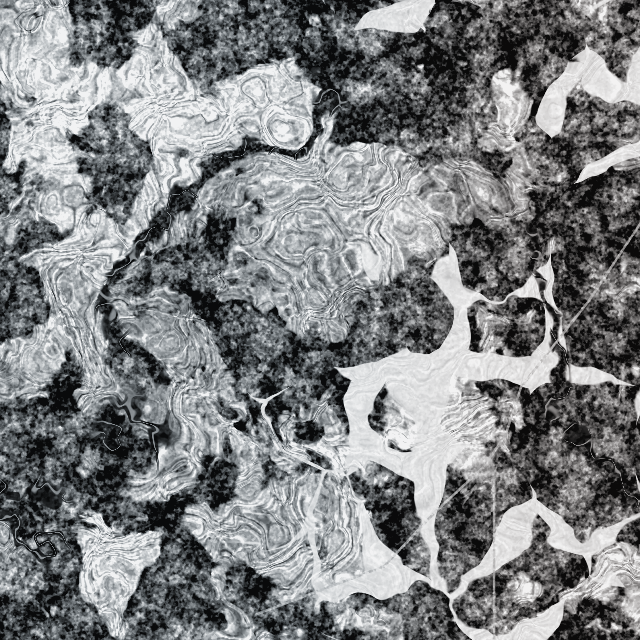
This texture is drawn by a Shadertoy shader. Its source:

```glsl
// Winter land from above: wrinkled snow, grainy forest, branching frozen lakes, dark rivers and roads.

vec3 hash3(vec2 p) {
    vec3 q = fract(p.xyx * vec3(0.1031, 0.1030, 0.0973));
    q += dot(q, q.yxz + 33.33);
    return fract((q.xxy + q.yzz) * q.zyx);
}

// Cellular noise: x = blended cell value, y = nearest distance, z = second nearest
vec3 cells(vec2 p) {
    vec2 home = floor(p);
    float total = 0.0, weights = 0.0, near = 9.0, second = 9.0;
    for (int j = -1; j <= 1; j++)
    for (int i = -1; i <= 1; i++) {
        vec2 cell = home + vec2(i, j);
        vec3 h = hash3(cell + 57.0);
        float d = length(cell + h.xy - p);
        float w = exp(-6.0 * d * d);
        total += w * h.z;
        weights += w;
        second = min(second, max(near, d));
        near = min(near, d);
    }
    return vec3(total / weights, near, second);
}

// Octaves of blended cells, averaging 0.5
float layers(vec2 p, int octaves) {
    float total = 0.0, weights = 0.0, amp = 1.0;
    for (int i = 0; i < octaves; i++) {
        total += amp * cells(p).x;
        weights += amp;
        amp *= 0.56;
        p = mat2(1.64, 1.26, -1.26, 1.64) * p + 17.3;
    }
    return total / weights;
}

// Distance to a chain of segments
float path(vec2 p, vec2 knots[8]) {
    float d = 9.0;
    for (int i = 0; i < 7; i++) {
        vec2 a = p - knots[i], b = knots[i + 1] - knots[i];
        d = min(d, length(a - b * clamp(dot(a, b) / dot(b, b), 0.0, 1.0)));
    }
    return d;
}

float glow(vec2 p, vec2 center, float radius) {
    vec2 d = (p - center) / radius;
    return exp(-dot(d, d));
}

void mainImage(out vec4 fragColor, in vec2 fragCoord) {
    vec2 p = fragCoord / iResolution.y;
    vec2 bend = vec2(layers(p * 7.0, 3), layers(p * 7.0 + 31.0, 3)) - 0.5;
    vec2 warped = p + 0.08 * bend;
    float east = smoothstep(0.45, 0.85, p.x);

    // Open snow plains push the forest back
    vec3 plains[8] = vec3[8](
        vec3(0.07, 0.82, 0.15), vec3(0.62, 0.68, 0.10), vec3(0.67, 0.92, 0.06), vec3(0.50, 0.30, 0.15),
        vec3(0.11, 0.50, 0.09), vec3(0.17, 0.15, 0.10), vec3(0.99, 0.08, 0.07), vec3(0.46, 0.53, 0.09));
    float open = 0.0;
    for (int i = 0; i < 8; i++) open = max(open, glow(warped, plains[i].xy, plains[i].z));
    float growth = layers(warped * 9.0 + 4.0, 5) + 0.045 + 0.09 * east - 0.19 * open;
    float forest = smoothstep(0.46, 0.55, growth);
    float rim = forest * (1.0 - smoothstep(0.53, 0.66, growth));

    // Snow: embossed wrinkles lit from the upper left
    float speck = cells(p * 330.0).x - 0.5;
    vec2 wrinkle = p * 58.0 + 18.0 * bend;
    float relief = layers(wrinkle + vec2(0.2, -0.2), 2) - layers(wrinkle, 2);
    float drift = layers(warped * 5.0 + 80.0, 2) - 0.5;
    float snow = 0.73 + 0.06 * open + 1.15 * relief + 0.45 * drift + 0.22 * speck;

    // Forest: clumps, fine grain, dark rims and thin drainage veins
    float clump = layers(p * 27.0 + 9.0, 3) - 0.5;
    float grain = layers(p * 140.0, 2) - 0.5;
    vec3 basin = cells(warped * 13.0 + 3.0);
    float vein = 1.0 - smoothstep(0.03, 0.13, basin.z - basin.y);
    float trees = 0.35 + 0.85 * clump + 0.75 * grain + 0.32 * speck - 0.11 * rim - 0.14 * vein;
    float tone = mix(snow, trees, forest);

    // Frozen lakes fill widened borders between large cells
    vec3 valley = cells(warped * 7.0 + 12.0);
    float fill = smoothstep(0.50, 0.78, layers(p * 5.0 + 40.0, 2));
    float width = 0.32 * fill * smoothstep(0.3, 0.65, p.x);
    float lake = smoothstep(0.0, 0.035, width - (valley.z - valley.y));
    tone = mix(tone, 0.88 + 0.25 * relief + 0.06 * speck, lake);

    // Rivers: dark bands with pale meander loops
    vec2 mainRiver[8] = vec2[8](
        vec2(0.46, 1.02), vec2(0.475, 0.93), vec2(0.50, 0.83), vec2(0.42, 0.77),
        vec2(0.31, 0.69), vec2(0.20, 0.63), vec2(0.20, 0.50), vec2(0.235, 0.38));
    vec2 eastRiver[8] = vec2[8](
        vec2(0.83, 0.68), vec2(0.85, 0.60), vec2(0.875, 0.52), vec2(0.87, 0.44),
        vec2(0.875, 0.36), vec2(0.90, 0.31), vec2(0.95, 0.28), vec2(1.02, 0.24));
    vec2 winding = p + 0.13 * bend + 0.004 * sin(p.yx * 110.0);
    float river = min(path(winding, mainRiver), path(winding, eastRiver) + 0.003);
    float band = 1.0 - smoothstep(0.007, 0.013, river);
    tone = mix(tone, 0.11 + 0.6 * grain + 0.4 * speck, 0.9 * band);
    float loops = abs(layers(p * 24.0 + 70.0, 2) - 0.5);
    float marsh = max(glow(p, vec2(0.04, 0.18), 0.08), 0.7 * glow(p, vec2(0.21, 0.32), 0.08));
    marsh = smoothstep(0.25, 0.5, max(marsh, 0.5 * (1.0 - smoothstep(0.008, 0.03, river))));
    tone = mix(tone, 0.10 + 0.3 * grain, marsh * (1.0 - smoothstep(0.06, 0.10, loops)));
    tone = mix(tone, 0.72, 0.75 * marsh * (1.0 - smoothstep(0.006, 0.024, loops)));

    // Roads: thin pale lines
    vec2 highway[8] = vec2[8](
        vec2(1.02, 0.68), vec2(0.92, 0.53), vec2(0.814, 0.395), vec2(0.79, 0.32),
        vec2(0.755, 0.27), vec2(0.68, 0.20), vec2(0.60, 0.115), vec2(0.40, 0.04));
    float road = min(path(p, highway), max(abs(p.x - 0.772), p.y - 0.25));
    tone = mix(tone, 0.76 + 0.3 * speck, 0.75 * (1.0 - smoothstep(0.001, 0.003, road)));

    // Cool shade in the west, faint warmth in the eastern woods
    tone = clamp(tone, 0.04, 0.95);
    float midtone = 4.0 * tone * (1.0 - tone);
    vec3 tint = mix(vec3(-0.022, 0.002, 0.018), vec3(0.010, 0.0, -0.002), east);
    fragColor = vec4(tone + tint * midtone, 1.0);
}
```
